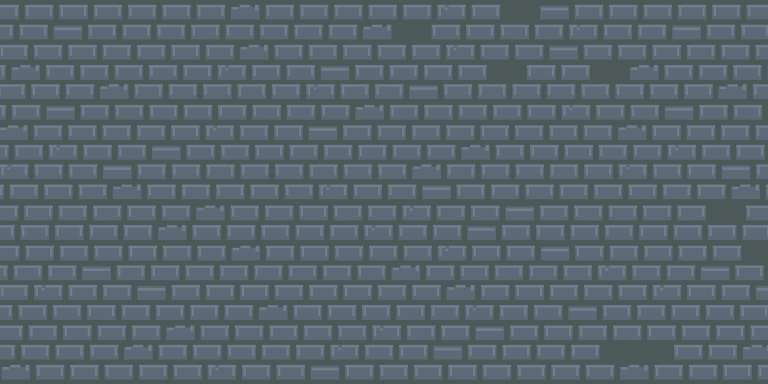
Give the GLSL for this texture, as a Shadertoy shader.

```glsl
// Slate-blue brick wall in uneven running bond, with bevel highlights and worn bricks.

// Lengths are fractions of the canvas height
const vec2 PITCH = vec2(0.0895, 0.0522);
const vec2 BRICK = vec2(0.0746, 0.0386);
const float TOP_MARGIN = 0.005;
const float ROW_WOBBLE = 0.0016;     // vertical shift of a course

// Horizontal bond, in brick pitches
const float EVEN_START = 0.82;
const float ODD_START = 0.37;
const float BOND_JITTER = 0.2;

// Bevel, in fractions of the brick
const float TOP_BAND = 0.17;
const float SIDE_INSET = 0.055;
const float SIDE_WIDTH = 0.08;
const float SIDE_DEPTH = 0.74;

// Wear
const float WEAR_PERIOD = 18.0;      // bricks between equal worn bricks in a course
const float SUNKEN_SLOT = 6.0;
const float CHIPPED_SLOT = 15.0;
const float NICKED_SLOT = 3.0;
const float MISSING_CHANCE = 0.008;

const vec3 MORTAR = vec3(0.298, 0.350, 0.347);
const vec3 FACE = vec3(0.362, 0.410, 0.462);
const vec3 HIGHLIGHT = vec3(0.442, 0.492, 0.552);

float hash(vec2 p) {
    return fract(sin(dot(p, vec2(127.1, 311.7))) * 43758.5453);
}

// Smooth coverage of an axis-aligned box
float box(vec2 p, vec2 lo, vec2 hi, vec2 blur) {
    vec2 c = clamp((p - lo) / blur + 0.5, 0.0, 1.0)
           * clamp((hi - p) / blur + 0.5, 0.0, 1.0);
    return c.x * c.y;
}

// Top band with two short side strips hanging from it
float bevel(vec2 p, vec2 blur) {
    float inner = SIDE_INSET + SIDE_WIDTH;
    float top = box(p, vec2(0.0), vec2(1.0, TOP_BAND), blur);
    float left = box(p, vec2(SIDE_INSET, 0.0), vec2(inner, SIDE_DEPTH), blur);
    float right = box(p, vec2(1.0 - inner, 0.0), vec2(1.0 - SIDE_INSET, SIDE_DEPTH), blur);
    return max(top, max(left, right));
}

void mainImage(out vec4 fragColor, in vec2 fragCoord) {
    // Distance from the top left corner
    vec2 pos = vec2(fragCoord.x, iResolution.y - fragCoord.y) / iResolution.y;
    pos.y -= TOP_MARGIN;

    // Course and brick indices
    float row = floor(pos.y / PITCH.y);
    float start = mod(row, 2.0) < 0.5 ? EVEN_START : ODD_START;
    start += BOND_JITTER * (2.0 * hash(vec2(row, 3.0)) - 1.0);
    float along = pos.x / PITCH.x - start;
    float col = floor(along);

    // Brick coordinates: 0 to 1, downwards from the top left
    vec2 cell = vec2(along - col, pos.y / PITCH.y - row) * PITCH;
    cell.y -= ROW_WOBBLE * (2.0 * hash(vec2(row, 8.0)) - 1.0);
    vec2 p = (cell - 0.5 * (PITCH - BRICK)) / BRICK;
    vec2 blur = 1.0 / (iResolution.y * BRICK);

    float face = box(p, vec2(0.0), vec2(1.0), blur);
    float light = bevel(p, blur);

    // Worn bricks recur along each course from a random phase
    float phase = floor(hash(vec2(row, 17.0)) * WEAR_PERIOD);
    float slot = mod(col + phase, WEAR_PERIOD);
    if (slot == SUNKEN_SLOT) {
        face = box(p, vec2(0.0, 0.06), vec2(1.0), blur);
        light = box(p, vec2(0.03, 0.2), vec2(0.97, 0.38), blur);
    } else if (slot == CHIPPED_SLOT) {
        float chips = max(box(p, vec2(-0.1, -0.1), vec2(0.3, 0.14), blur),
                          box(p, vec2(0.68, -0.1), vec2(0.84, 0.14), blur));
        face *= 1.0 - chips;
        light = max(box(p, vec2(0.32, 0.0), vec2(0.66, TOP_BAND), blur),
                    box(p, vec2(0.84, 0.0), vec2(0.96, 0.4), blur));
        light = max(light, box(p, vec2(0.04, 0.14), vec2(0.26, 0.32), blur));
    } else if (slot == NICKED_SLOT) {
        light *= 1.0 - box(p, vec2(0.27, -0.1), vec2(0.4, 0.2), blur);
        light = max(light, box(p, vec2(0.27, 0.2), vec2(0.36, 0.36), blur));
    }
    face *= step(MISSING_CHANCE, hash(vec2(col, row) + 5.0));

    vec3 color = mix(MORTAR, mix(FACE, HIGHLIGHT, light), face);
    fragColor = vec4(color, 1.0);
}
```
